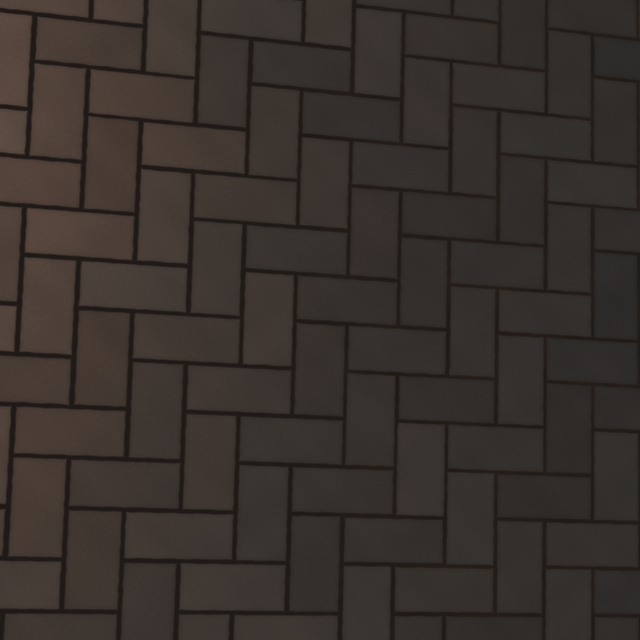
Reproduce this texture procedurally as a three.js fragment shader.

```glsl
varying vec2 vUv;

// Perspective of the paving: one brick width per grid unit, v runs downward
const vec2 GRID_ORIGIN = vec2(0.0547, 0.0221);
const vec2 AXIS_U = vec2(0.0883, 0.01005);
const vec2 AXIS_V = vec2(-0.00425, 0.0733);
const vec2 VANISH = vec2(0.00983, -0.00461);

// Joints, in brick widths
const float JOINT_LEFT = 0.046;
const float JOINT_RIGHT = 0.036;
const float JOINT_SOFT = 0.024;
const float EDGE_WOBBLE = 0.008;
const float SIZE_JITTER = 0.008;

// Colours and light
const vec3 SHADE_COLOR = vec3(0.175, 0.167, 0.160);
const vec3 GLOW_COLOR = vec3(0.175, 0.114, 0.083);
const vec3 JOINT_COLOR = vec3(0.120, 0.101, 0.090);
const vec3 RUST_COLOR = vec3(0.165, 0.122, 0.095);
const vec2 GLOW_CENTER = vec2(0.0, 0.82);
const vec2 GLOW_STRETCH = vec2(1.0, 0.35);
const float GLOW_FALLOFF = 2.4;
const float BRICK_CONTRAST = 0.13;
const float GRAIN = 0.09;
const float BLOTCH = 0.035;

float hash(vec2 p) {
  vec3 q = fract(vec3(p.xyx) * 0.1031);
  q += dot(q, q.yzx + 33.33);
  return fract((q.x + q.y) * q.z);
}

// Distance to the nearest scattered point
float cellular(vec2 p) {
  vec2 cell = floor(p);
  float nearest = 2.0;
  for (int y = -1; y <= 1; y++) {
    for (int x = -1; x <= 1; x++) {
      vec2 id = cell + vec2(float(x), float(y));
      vec2 point = id + vec2(hash(id), hash(id + 71.7));
      nearest = min(nearest, length(p - point));
    }
  }
  return nearest;
}

float waves(vec2 p) {
  return (sin(p.x + 1.7 * sin(p.y * 0.8))
        + sin(p.y * 1.3 + 1.4 * sin(p.x * 0.9))
        + 0.6 * sin(p.x * 2.3 - p.y * 1.9)) / 2.6;
}

// Inverse of the perspective projection
vec2 canvasToGrid(vec2 uv) {
  vec2 q = vec2(uv.x, 1.0 - uv.y);
  vec2 u = AXIS_U - VANISH.x * q;
  vec2 v = AXIS_V - VANISH.y * q;
  vec2 r = q - GRID_ORIGIN;
  return vec2(r.x * v.y - r.y * v.x, u.x * r.y - u.y * r.x)
       / (u.x * v.y - u.y * v.x);
}

// Herringbone of 2:1 bricks: xy is the brick corner, zw its size
vec4 herringbone(vec2 grid) {
  vec2 cell = floor(grid);
  float k = floor(mod(cell.x - cell.y + 0.5, 4.0));
  if (k < 2.0) return vec4(cell - vec2(k, 0.0), 2.0, 1.0);
  return vec4(cell - vec2(0.0, 3.0 - k), 1.0, 2.0);
}

void main() {
  vec2 grid = canvasToGrid(vUv);
  vec4 brick = herringbone(grid);
  vec2 id = brick.xy + 40.0;

  // Distance to the slightly uneven brick edge
  vec2 p = grid - brick.xy;
  vec2 toEdge = min(p, brick.zw - p);
  toEdge += SIZE_JITTER * (vec2(hash(id + 5.3), hash(id + 9.1)) * 2.0 - 1.0);
  float edge = min(toEdge.x, toEdge.y);
  edge += EDGE_WOBBLE * waves(grid * 13.0 + hash(id) * 20.0);
  float halfJoint = mix(JOINT_LEFT, JOINT_RIGHT, vUv.x);
  float face = smoothstep(halfJoint - JOINT_SOFT, halfJoint + JOINT_SOFT, edge);

  // Warm light fading away from the upper left
  float glow = exp(-GLOW_FALLOFF * length((vUv - GLOW_CENTER) * GLOW_STRETCH));
  vec3 color = SHADE_COLOR + GLOW_COLOR * glow;

  // Tone of each brick, with blotches and fine grain
  float tone = hash(id + 17.0) - 0.5;
  float warmth = hash(id + 29.0) - 0.5;
  float grain = 0.6 * cellular(grid * 15.0 + 300.0)
              + 0.4 * cellular(grid * 31.0 + 700.0) - 0.45;
  color *= 1.0 + BRICK_CONTRAST * tone + GRAIN * grain
         + BLOTCH * waves(grid * 3.1 + id * 2.7);
  color *= 1.0 + warmth * vec3(0.05, 0.0, -0.03);
  color *= mix(0.93, 1.0, smoothstep(halfJoint, halfJoint + 0.1, edge));

  // Dark joints with traces of rust toward the right
  float rust = smoothstep(0.2, 0.8, vUv.x) * (0.5 + 0.5 * waves(grid * 2.3));
  vec3 joint = mix(JOINT_COLOR, RUST_COLOR, 0.7 * rust);

  gl_FragColor = vec4(mix(joint, color, face), 1.0);
}
```
